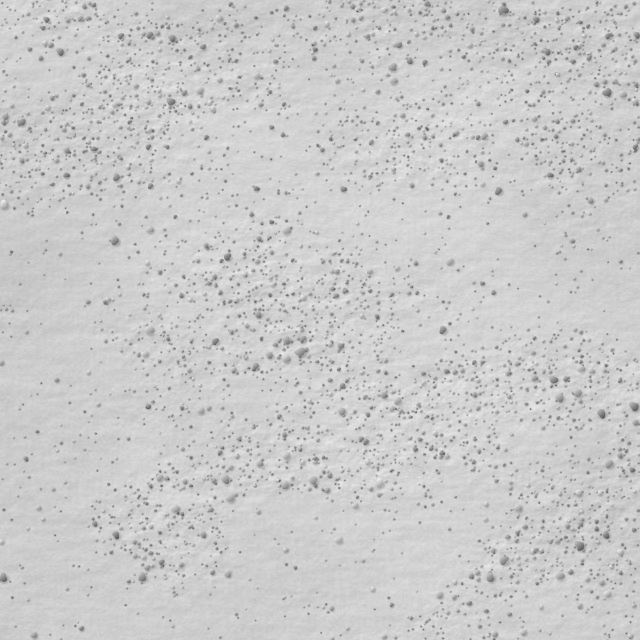
Give the GLSL for this texture, as a WebGL 2 fragment shader.

```glsl
#version 300 es
precision highp float;
// Pale grey plaster with fine relief and scattered, side-lit grit.

uniform vec2 u_resolution;
out vec4 fragColor;

const vec2 LIGHT = vec2(-0.6, 0.8);

float hash(vec2 p) {
    return fract(sin(dot(p, vec2(127.1, 311.7))) * 43758.5453);
}

float valueNoise(vec2 p) {
    vec2 cell = floor(p);
    vec2 f = fract(p);
    f = f * f * (3.0 - 2.0 * f);
    float bottom = mix(hash(cell), hash(cell + vec2(1.0, 0.0)), f.x);
    float top = mix(hash(cell + vec2(0.0, 1.0)), hash(cell + 1.0), f.x);
    return mix(bottom, top, f.y);
}

float fbm(vec2 p) {
    float sum = 0.0;
    float amplitude = 0.53;
    for (int i = 0; i < 4; i++) {
        sum += amplitude * valueNoise(p);
        p = mat2(1.6, 1.2, -1.2, 1.6) * p + 17.3;
        amplitude *= 0.5;
    }
    return sum;
}

// Share of rough, gritty surface: broad patches drawn out sideways
float roughness(vec2 p) {
    return smoothstep(0.36, 0.7, fbm(p * vec2(5.0, 8.0) + 3.7));
}

// Height of the plaster skin
float skinHeight(vec2 p) {
    return fbm(p * vec2(42.0, 56.0) + 9.1);
}

// One size of grit: jittered grains with cast shadow and lit upper-left side
float addGrit(float shade, vec2 p, float cells, float density, float seed) {
    vec2 q = p * cells;
    vec2 home = floor(q);
    float pixel = cells / u_resolution.y;
    for (int y = -1; y <= 1; y++) {
        for (int x = -1; x <= 1; x++) {
            vec2 id = home + vec2(x, y);
            vec2 key = id + seed;
            float chance = hash(key);
            if (chance > density) continue;

            vec2 center = id + 0.15 + 0.7 * vec2(hash(key + 31.7), hash(key + 57.3));
            float rough = roughness(center / cells);
            if (chance > density * mix(0.12, 1.0, rough)) continue;

            // Uneven, slightly angular outline
            float size = hash(key + 83.9);
            float radius = mix(0.17, 0.33, size * size);
            float turn = 6.283 * hash(key + 11.3);
            vec2 d = q - center;
            float angle = atan(d.y, d.x);
            float outline = radius * (1.0 + 0.17 * sin(2.0 * angle + turn)
                                          + 0.12 * sin(3.0 * angle - 2.0 * turn));

            // Soft shadow towards the lower right
            float shadowEdge = length(d + LIGHT * radius * 0.55) - radius;
            shade -= 0.15 * (1.0 - smoothstep(-0.4 * radius, 0.3 * radius + pixel, shadowEdge));

            // Grain body
            float facing = dot(d / radius, LIGHT);
            float tone = mix(0.52, 0.79, hash(key + 45.1));
            float body = tone + 0.17 * clamp(facing, -1.0, 1.0);
            float edge = length(d) - outline;
            shade = mix(shade, body, 1.0 - smoothstep(-0.6 * pixel, 0.6 * pixel, edge));
        }
    }
    return shade;
}

void main() {
    vec2 p = gl_FragCoord.xy / u_resolution.y;
    float rough = roughness(p);

    // Cloudy base tone and faint sideways trowel streaks
    float shade = 0.812 + 0.09 * (fbm(p * vec2(3.0, 5.0)) - 0.5);
    shade += 0.022 * (valueNoise(p * vec2(24.0, 190.0)) - 0.5);

    // Relief of the skin, lit from the upper left
    vec2 reach = LIGHT * 0.0015;
    float slope = skinHeight(p - reach) - skinHeight(p + reach);
    shade += slope * mix(0.17, 0.42, rough);

    // Powdery fine grain
    shade += 0.035 * (valueNoise(p * 400.0) - 0.5);

    // Grit from dust to small stones
    shade = addGrit(shade, p, 150.0, 0.24, 5.0);
    shade = addGrit(shade, p, 82.0, 0.28, 203.0);
    shade = addGrit(shade, p, 46.0, 0.17, 409.0);

    shade = clamp(shade, 0.3, 0.93);
    fragColor = vec4(shade, shade + 0.002, shade, 1.0);
}
```
